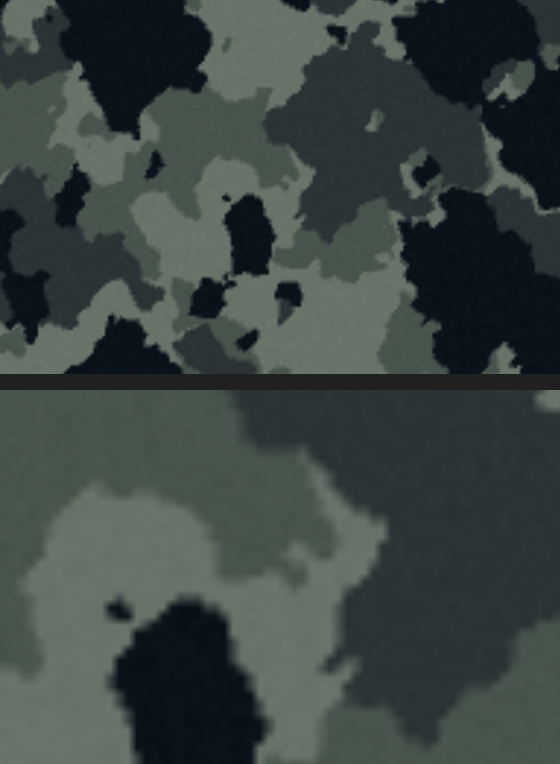
Top: the whole. Bottom: its middle third, enlarged.
Give the GLSL for this pattern, as a WebGL 1 fragment shader.

```glsl
precision highp float;

// Woodland camouflage: green ground overlaid by pale, grey and black patches.
// Each patch layer is a thresholded value noise on warped coordinates; the
// layers are sampled on a coarse weave whose cells are blended smoothly.

uniform vec2 u_resolution;

const vec3 BLACK = vec3(0.04, 0.07, 0.10);
const vec3 GREY  = vec3(0.17, 0.20, 0.21);
const vec3 GREEN = vec3(0.28, 0.33, 0.30);
const vec3 PALE  = vec3(0.41, 0.45, 0.41);

const float WEAVE_ROWS = 128.0;  // weave cells per canvas height
const float PATCH_FREQ = 3.3;    // patch cells per canvas height
const float GRAIN = 0.022;

float hash(vec2 p) {
    return fract(sin(dot(p, vec2(127.1, 311.7))) * 43758.5453);
}

// Lattice value; every 3x3 block holds all nine ranks, which evens out shares.
float latticeValue(vec2 cell, float seed) {
    vec2 block = floor(cell / 3.0);
    vec2 local = cell - block * 3.0;
    float shift = floor(9.0 * hash(block + seed * 7.3));
    float rank = mod((local.x + 3.0 * local.y) * 4.0 + shift + 0.5, 9.0) - 0.5;
    return (rank + hash(cell + seed * 3.7)) / 9.0;
}

float valueNoise(vec2 p, float seed) {
    vec2 cell = floor(p);
    vec2 f = p - cell;
    f = f * f * (3.0 - 2.0 * f);
    float low = mix(latticeValue(cell, seed),
                    latticeValue(cell + vec2(1.0, 0.0), seed), f.x);
    float high = mix(latticeValue(cell + vec2(0.0, 1.0), seed),
                     latticeValue(cell + vec2(1.0, 1.0), seed), f.x);
    return mix(low, high, f.y);
}

// Small displacement that gives the outlines their lobes and nicks.
vec2 warp(vec2 p, float freq, float seed) {
    return vec2(valueNoise(p * freq, seed),
                valueNoise(p * freq, seed + 1.0)) - 0.5;
}

// Broad patches with smaller bays and islands.
float patchField(vec2 p, float seed) {
    vec2 q = p * PATCH_FREQ + seed * vec2(1.37, 2.61);
    return 0.64 * valueNoise(q, seed)
         + 0.36 * valueNoise(q * 2.6, seed + 20.0);
}

// Flat cloth colour at one point, layers stacked from the ground up.
vec3 camouflage(vec2 p) {
    vec2 q = p + 0.055 * warp(p, 17.0, 31.0) + 0.030 * warp(p, 38.0, 41.0);
    vec3 color = GREEN;
    color = mix(color, PALE,  step(0.459, patchField(q, 3.0)));
    color = mix(color, GREY,  step(0.615, patchField(q, 8.0)));
    color = mix(color, BLACK, step(0.545, patchField(q, 13.0)));
    return color;
}

// Colour of one weave cell: two diagonal samples and a faint grain.
vec3 weaveCell(vec2 cell) {
    float grain = hash(cell + 0.37) - 0.5;
    vec3 cloth = 0.5 * (camouflage((cell + 0.2) / WEAVE_ROWS)
                      + camouflage((cell + 0.8) / WEAVE_ROWS));
    return cloth + GRAIN * grain;
}

void main() {
    vec2 p = gl_FragCoord.xy / u_resolution.y;
    vec2 g = p * WEAVE_ROWS - 0.5;
    vec2 cell = floor(g);
    vec2 f = g - cell;

    // Blend the four nearest weave cells
    vec3 low = mix(weaveCell(cell), weaveCell(cell + vec2(1.0, 0.0)), f.x);
    vec3 high = mix(weaveCell(cell + vec2(0.0, 1.0)),
                    weaveCell(cell + vec2(1.0, 1.0)), f.x);
    gl_FragColor = vec4(mix(low, high, f.y), 1.0);
}
```
